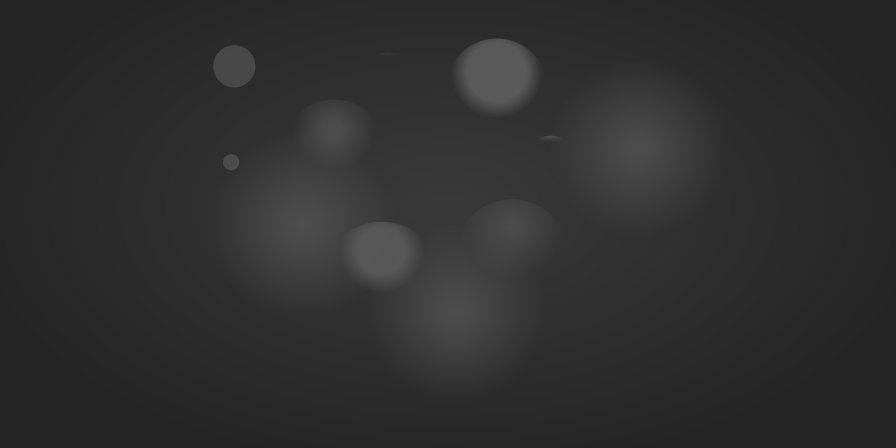
Give the GLSL for this background, as a WebGL 1 fragment shader.

```glsl
precision highp float;
// Soft grey lights over a dark elliptical vignette: flat discs, wide glows,
// domes (a glow cut by an arc above) and thin slivers, layered by opacity.
// Lengths are in canvas heights; x is measured from the middle, y from below.
uniform vec2 u_resolution;

const vec3 CENTRE_GREY = vec3(0.225);
const vec3 EDGE_GREY = vec3(0.145);
const vec3 LIGHT_GREY = vec3(0.37);

// Coverage of a disc whose edge is smoothed over one pixel.
float disc(vec2 p, vec2 centre, float radius, float pixel) {
  return clamp(0.5 + (radius - length(p - centre)) / pixel, 0.0, 1.0);
}

// Light that is full inside the core and fades out at the radius.
float glow(vec2 p, vec2 centre, float core, float radius) {
  return clamp((radius - length(p - centre)) / (radius - core), 0.0, 1.0);
}

// Glow bounded by an arc that peaks at height top above its centre.
float dome(vec2 p, vec2 centre, float core, float radius,
           float top, float arcRadius, float pixel) {
  vec2 arcCentre = vec2(centre.x, top - arcRadius);
  return glow(p, centre, core, radius) * disc(p, arcCentre, arcRadius, pixel);
}

// Thin cap, brightest along its arched top and fading downward.
float sliver(vec2 p, vec2 peak, float halfWidth, float depth, float pixel) {
  vec2 q = p - peak;
  float across = clamp(1.0 - abs(q.x) / halfWidth, 0.0, 1.0);
  float below = -q.y - depth * 0.6 * pow(q.x / halfWidth, 2.0);
  float top = clamp(0.5 + below / pixel, 0.0, 1.0);
  return across * top * clamp(1.0 - below / depth, 0.0, 1.0);
}

vec3 addLight(vec3 base, float opacity) {
  return mix(base, LIGHT_GREY, opacity);
}

void main() {
  float pixel = 1.0 / u_resolution.y;
  vec2 p = gl_FragCoord.xy * pixel;
  p.x -= 0.5 * u_resolution.x * pixel;

  // Vignette
  float spread = length((p - vec2(0.0, 0.54)) / vec2(1.08, 0.60));
  vec3 colour = mix(CENTRE_GREY, EDGE_GREY, clamp(spread, 0.0, 1.0));

  // Wide glows
  colour = addLight(colour, 0.65 * glow(p, vec2(0.427, 0.669), 0.0, 0.200));
  colour = addLight(colour, 0.65 * glow(p, vec2(-0.326, 0.500), 0.0, 0.210));
  colour = addLight(colour, 0.65 * glow(p, vec2(0.018, 0.302), 0.0, 0.200));

  // Domes
  colour = addLight(colour, 0.90 * dome(p, vec2(0.109, 0.839), 0.066, 0.103, 0.914, 0.115, pixel));
  colour = addLight(colour, 0.82 * dome(p, vec2(-0.148, 0.440), 0.052, 0.094, 0.505, 0.135, pixel));
  colour = addLight(colour, 0.58 * dome(p, vec2(0.143, 0.492), 0.0, 0.115, 0.555, 0.130, pixel));
  colour = addLight(colour, 0.58 * dome(p, vec2(-0.255, 0.711), 0.020, 0.092, 0.778, 0.120, pixel));

  // Flat discs
  colour = addLight(colour, 0.56 * disc(p, vec2(-0.477, 0.852), 0.047, pixel));
  colour = addLight(colour, 0.60 * disc(p, vec2(-0.484, 0.638), 0.018, pixel));

  // Slivers
  colour = addLight(colour, 0.25 * sliver(p, vec2(-0.135, 0.882), 0.030, 0.008, pixel));
  colour = addLight(colour, 0.85 * sliver(p, vec2(0.229, 0.697), 0.032, 0.013, pixel));

  gl_FragColor = vec4(colour, 1.0);
}
```
